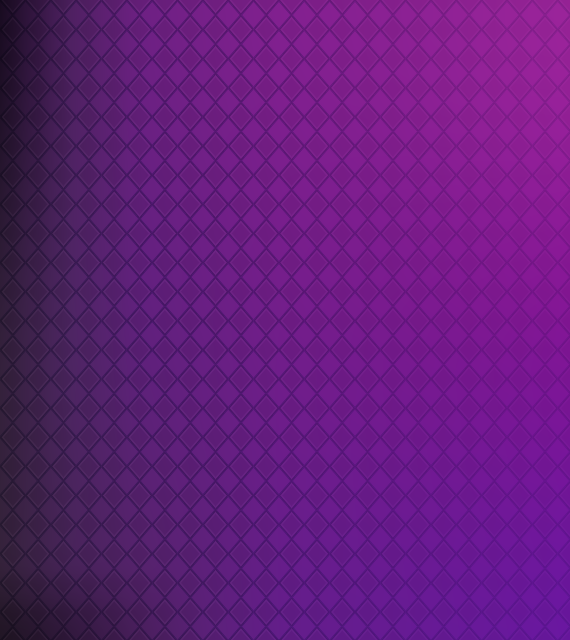
Give the GLSL for this background, as a WebGL 1 fragment shader.

```glsl
precision highp float;

uniform vec2 u_resolution;

// Vertical blend through three colours
vec3 column(vec3 bottom, vec3 middle, vec3 top, float y) {
  vec3 lower = mix(bottom, middle, smoothstep(-0.1, 0.6, y));
  return mix(lower, top, smoothstep(0.4, 1.05, y));
}

// Dark left side rising to magenta at upper right and violet at lower right
vec3 backdrop(vec2 uv) {
  vec3 edge = column(vec3(0.20, 0.13, 0.22), vec3(0.19, 0.12, 0.22), vec3(0.09, 0.04, 0.12), uv.y);
  vec3 shade = column(vec3(0.26, 0.13, 0.32), vec3(0.29, 0.14, 0.37), vec3(0.29, 0.12, 0.36), uv.y);
  vec3 plum = column(vec3(0.31, 0.13, 0.39), vec3(0.36, 0.12, 0.47), vec3(0.41, 0.12, 0.49), uv.y);
  vec3 purple = column(vec3(0.37, 0.11, 0.52), vec3(0.43, 0.11, 0.52), vec3(0.49, 0.12, 0.54), uv.y);
  vec3 bright = column(vec3(0.40, 0.09, 0.62), vec3(0.50, 0.08, 0.57), vec3(0.57, 0.13, 0.58), uv.y);

  vec3 color = mix(edge, shade, clamp(uv.x / 0.12, 0.0, 1.0));
  color = mix(color, plum, clamp((uv.x - 0.12) / 0.13, 0.0, 1.0));
  color = mix(color, purple, clamp((uv.x - 0.25) / 0.25, 0.0, 1.0));
  color = mix(color, bright, clamp((uv.x - 0.5) / 0.5, 0.0, 1.0));

  // Glow near the upper right and shadow in the lower left
  color += vec3(0.03, 0.01, 0.015) * exp(-14.0 * dot(uv - vec2(0.97, 0.87), uv - vec2(0.97, 0.87)));
  float corner = (1.0 - smoothstep(0.0, 0.14, uv.y)) * (1.0 - smoothstep(0.0, 0.4, uv.x));
  return color * (1.0 - 0.38 * corner);
}

void main() {
  vec2 uv = gl_FragCoord.xy / u_resolution;
  vec2 p = gl_FragCoord.xy / u_resolution.y;

  // Diamond lattice: diagonal axes turn each diamond into a unit cell
  vec2 q = (p - vec2(0.3566, 0.567)) / vec2(0.0396, 0.0455);
  vec2 diagonal = vec2(q.x + q.y, q.x - q.y) + 0.5;
  vec2 cell = floor(diagonal);
  vec2 offset = abs(fract(diagonal) - 0.5);
  float border = 0.5 - max(offset.x, offset.y);
  float pixel = 33.5 / u_resolution.y;

  float darkTile = mod(cell.x + cell.y, 2.0);
  float groove = 1.0 - smoothstep(0.055 - 0.5 * pixel, 0.055 + 0.5 * pixel, border);
  float rim = 1.0 - smoothstep(0.012, 0.012 + pixel, abs(border - 0.1));

  // Relief fades toward the bright right side
  float relief = mix(1.0, 0.45, smoothstep(0.25, 1.0, uv.x));
  vec3 color = backdrop(uv);
  color *= 1.0 + relief * mix(0.05, -0.035, darkTile);
  color += vec3(0.035, 0.03, 0.035) * rim * darkTile * relief * (1.0 - groove);
  color *= 1.0 - groove * relief * vec3(0.25, 0.24, 0.15);

  gl_FragColor = vec4(color, 1.0);
}
```
